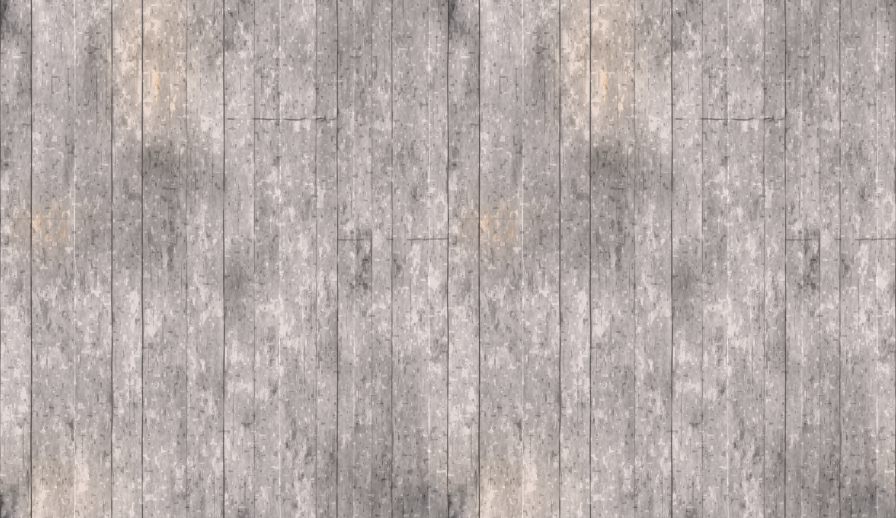
A Shadertoy shader for this texture:

```glsl
const float seamX[16] = float[16](0.0, 0.07, 0.167, 0.25, 0.318, 0.417, 0.5, 0.568,
                                  0.625, 0.706, 0.753, 0.79, 0.83, 0.875, 0.958, 1.0);
// Positive seams are dark gaps, negative ones pale ridges
const float seamDepth[16] = float[16](0.8, 1.0, -0.45, 0.8, 0.9, 0.3, 0.8, 0.4,
                                      -0.35, 0.35, 0.8, -0.35, 0.3, 0.6, -0.45, 0.8);

float hash(vec2 p) {
    vec3 q = fract(p.xyx * 0.1031);
    q += dot(q, q.yzx + 33.33);
    return fract((q.x + q.y) * q.z);
}

// Value noise that wraps after the given number of cells
float noise(vec2 p, vec2 cells) {
    p *= cells;
    vec2 i = floor(p), f = fract(p);
    f = f * f * (3.0 - 2.0 * f);
    vec2 a = mod(i, cells), b = mod(i + 1.0, cells);
    return mix(mix(hash(a), hash(vec2(b.x, a.y)), f.x),
               mix(hash(vec2(a.x, b.y)), hash(b), f.x), f.y);
}

float fbm(vec2 p, vec2 cells) {
    float sum = 0.0, amp = 0.45;
    for (int i = 0; i < 5; i++) {
        sum += amp * noise(p, cells);
        cells *= 2.0;
        amp *= 0.58;
    }
    return sum;
}

// Soft spot that wraps sideways
float spot(vec2 p, vec2 center, vec2 radius) {
    vec2 d = p - center;
    d.x -= round(d.x);
    d /= radius;
    return exp(-dot(d, d));
}

void mainImage(out vec4 fragColor, in vec2 fragCoord) {
    vec2 uv = fragCoord / iResolution.xy;
    vec2 pixel = vec2(2.0, 1.0) / iResolution.xy;
    vec2 p = vec2(fract(uv.x * 2.0), uv.y);
    float x = fract(p.x + 0.002 * (noise(p, vec2(8.0, 14.0)) - 0.5));

    // Boards and the seams between them
    float board = 0.0, left = 0.0, seam = 0.0;
    float seamWidth = max(0.003, pixel.x);
    for (int i = 0; i < 16; i++) {
        if (x >= seamX[i]) {
            board = float(i);
            left = seamX[i];
        }
        float d = abs(x - seamX[i]);
        d = min(d, 1.0 - d);
        float wear = noise(p + vec2(0.0, float(i) * 0.17), vec2(16.0, 45.0));
        wear = smoothstep(0.15, 0.6, wear + 0.2 * max(seamDepth[i], 0.0));
        float core = 1.0 - smoothstep(0.0, seamWidth, d);
        float edge = (i == 0 || i == 15) ? 0.5 : 1.0;
        seam += edge * seamDepth[i] * (core * mix(0.35, 1.0, wear) + 0.07 * exp(-d * 130.0));
    }

    // Horizontal joints, one height for each group of boards
    int group = int(left * 4.0 + 0.01);
    float jointY = vec4(0.577, 0.725, 0.77, 0.538)[group];
    float jointDepth = vec4(0.15, 0.0, 0.7, 0.5)[group];
    float above = p.y - jointY - 0.005 * (noise(p, vec2(60.0, 12.0)) - 0.5);
    float upper = smoothstep(-0.004, 0.004, above);
    float joint = 1.0 - smoothstep(0.0, max(0.003, pixel.y), abs(above));
    joint *= jointDepth * smoothstep(0.25, 0.65, noise(p, vec2(70.0, 10.0)));

    // Weathered tone: clouds, boards, streaks and grit
    vec2 shift = vec2(board * 0.137, board * 0.291);
    float cloud = fbm(p, vec2(6.0, 5.0));
    float patches = fbm(p + shift, vec2(11.0, 7.0));
    float streak = fbm(p + shift, vec2(44.0, 6.0));
    float grain = noise(p, vec2(250.0, 110.0));
    float grit = noise(p + 0.37, vec2(210.0, 230.0));
    float tone = 0.66 + 0.05 * (hash(vec2(board + 3.0, 2.0)) - 0.5);
    tone += 0.04 * (upper - 0.5) * (hash(vec2(board + 9.0, 5.0)) - 0.5);
    tone += 0.24 * (cloud - 0.5) + 0.22 * (patches - 0.5) + 0.2 * (streak - 0.5);
    tone += 0.07 * (grain - 0.5) + 0.06 * (grit - 0.5);

    // Ragged chalky scrapes and dark pits
    float flakes = fbm(p + shift, vec2(58.0, 36.0));
    float pits = fbm(p + shift.yx, vec2(64.0, 34.0));
    tone += 0.11 * smoothstep(0.56, 0.72, flakes) * smoothstep(0.35, 0.6, cloud);
    tone -= 0.11 * smoothstep(0.56, 0.72, pits) * smoothstep(0.65, 0.4, patches);

    // Sparse specks and hairline cracks along the boards
    float speck = noise(p + 0.11, vec2(140.0, 130.0));
    tone += 0.11 * smoothstep(0.78, 0.92, speck) - 0.12 * smoothstep(0.2, 0.07, speck);
    float crack = smoothstep(0.8, 0.95, noise(p, vec2(190.0, 13.0)));
    tone -= 0.1 * crack * smoothstep(0.45, 0.6, streak);

    // Damp stains and pale washes
    float damp = spot(p, vec2(0.345, 0.69), vec2(0.05, 0.04))
               + 0.8 * spot(p, vec2(0.43, 0.66), vec2(0.08, 0.06))
               + 0.8 * spot(p, vec2(0.53, 0.46), vec2(0.035, 0.06))
               + 0.8 * spot(p, vec2(0.21, 0.88), vec2(0.035, 0.11))
               + spot(p, vec2(0.88, 0.08), vec2(0.13, 0.17))
               + 0.35 * spot(p, vec2(0.14, 0.4), vec2(0.11, 0.18))
               + 0.5 * spot(p, vec2(0.81, 0.8), vec2(0.08, 0.25));
    float wash = spot(p, vec2(0.27, 0.77), vec2(0.04, 0.13))
               + spot(p, vec2(0.65, 0.37), vec2(0.025, 0.03))
               + 0.6 * spot(p, vec2(0.66, 0.62), vec2(0.07, 0.12))
               + 0.4 * spot(p, vec2(0.36, 0.9), vec2(0.12, 0.16));
    tone -= 0.16 * damp * smoothstep(0.3, 0.6, 0.5 * (patches + flakes));
    tone += 0.09 * wash * smoothstep(0.3, 0.6, flakes);

    // Warm discolouring and rust
    float warm = spot(p, vec2(0.34, 0.89), vec2(0.11, 0.17))
               + 0.8 * spot(p, vec2(0.1, 0.56), vec2(0.09, 0.06))
               + 0.7 * spot(p, vec2(0.12, 0.05), vec2(0.16, 0.1));
    float rust = spot(p, vec2(0.36, 0.83), vec2(0.025, 0.04))
               + 0.7 * spot(p, vec2(0.12, 0.57), vec2(0.06, 0.03));
    vec3 color = clamp(tone, 0.3, 0.86) * vec3(1.035, 0.99, 0.98);
    color += vec3(0.035, 0.003, -0.035) * warm * smoothstep(0.25, 0.55, cloud);
    color += vec3(0.05, -0.02, -0.1) * rust * smoothstep(0.47, 0.62, flakes);

    // Seams and joints darken, ridges lighten
    float gap = clamp(max(seam, 0.0) + joint, 0.0, 1.0);
    color = mix(color, vec3(0.27, 0.25, 0.25), gap * 0.75);
    color += 0.25 * max(-seam, 0.0);
    fragColor = vec4(color, 1.0);
}
```
